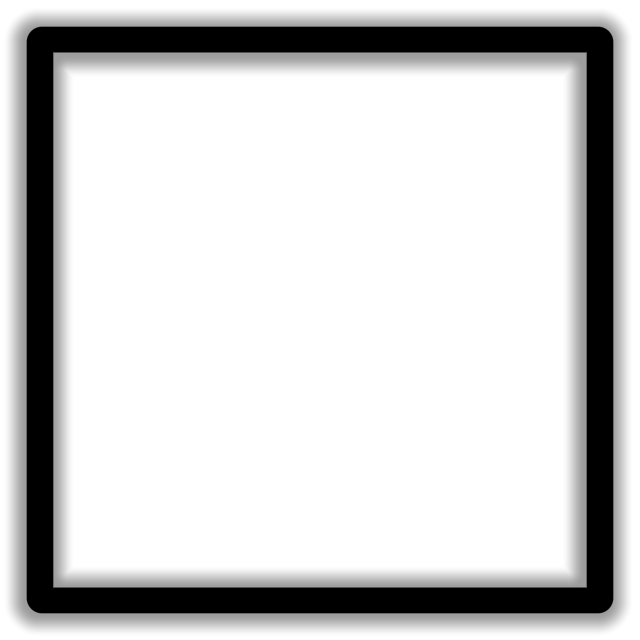
Reproduce this background procedurally as a three.js fragment shader.

```glsl
// A black square frame with rounded outer corners on a white ground.
// A soft grey shadow spreads on both sides of the frame, shifted a little
// down and left; all parts come from rounded-box distance functions.

#define FRAME_HALF 0.4583
#define FRAME_RADIUS 0.0240
#define OPENING_HALF vec2(0.4167, 0.4180)
#define SHADOW_OFFSET vec2(-0.0026, -0.0026)
#define SHADOW_OUTER_HALF 0.4750
#define SHADOW_OUTER_RADIUS 0.0380
#define SHADOW_INNER_HALF 0.3985
#define SHADOW_INNER_RADIUS 0.0080
#define SHADOW_BLUR 0.0185
#define SHADOW_STRENGTH 0.385

varying vec2 vUv;

// Signed distance to a rounded box centred on the origin, negative inside.
float roundedBox(vec2 p, vec2 halfSize, float radius) {
  vec2 q = abs(p) - halfSize + radius;
  return length(max(q, 0.0)) + min(max(q.x, q.y), 0.0) - radius;
}

// Coverage of a shape whose edge fades over the given half width.
float coverage(float dist, float halfWidth) {
  return 1.0 - smoothstep(-halfWidth, halfWidth, dist);
}

void main() {
  vec2 p = vUv - 0.5;
  float edge = 0.75 * fwidth(vUv.x);

  // Blurred shadow ring: outer box with the inner box taken away
  vec2 s = p - SHADOW_OFFSET;
  float shadowOuter = roundedBox(s, vec2(SHADOW_OUTER_HALF), SHADOW_OUTER_RADIUS);
  float shadowInner = roundedBox(s, vec2(SHADOW_INNER_HALF), SHADOW_INNER_RADIUS);
  float shadow = coverage(shadowOuter, SHADOW_BLUR)
               * (1.0 - coverage(shadowInner, SHADOW_BLUR));

  // Crisp frame: rounded outside, square opening
  float frameOuter = roundedBox(p, vec2(FRAME_HALF), FRAME_RADIUS);
  float opening = roundedBox(p, OPENING_HALF, 0.0);
  float frame = coverage(max(frameOuter, -opening), edge);

  // White ground, then shadow, then frame
  vec3 color = vec3(1.0 - SHADOW_STRENGTH * shadow);
  color = mix(color, vec3(0.0), frame);
  gl_FragColor = vec4(color, 1.0);
}
```
